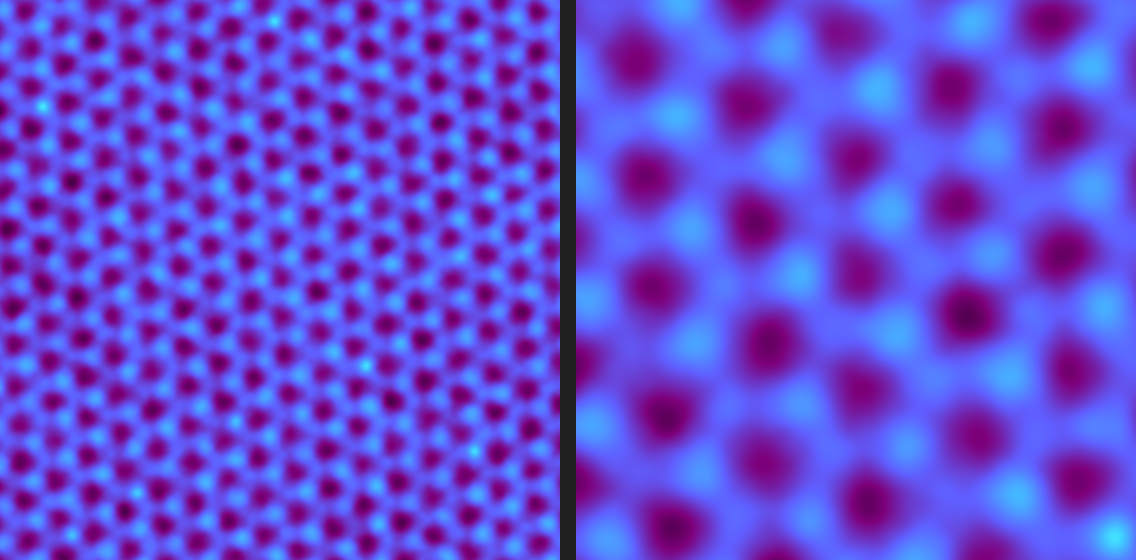
Left: the whole. Right: its middle third, enlarged.
A three.js fragment shader for this pattern:

```glsl
// Slightly irregular hexagonal lattice of soft cyan peaks, blue bumps and purple pits.
varying vec2 vUv;

float hash(vec2 p) {
  vec3 q = fract(vec3(p.xyx) * 0.1031);
  q += dot(q, q.yzx + 33.33);
  return fract((q.x + q.y) * q.z);
}

float noise(vec2 p) {
  vec2 i = floor(p), f = fract(p);
  f = f * f * (3.0 - 2.0 * f);
  return mix(mix(hash(i), hash(i + vec2(1.0, 0.0)), f.x),
             mix(hash(i + vec2(0.0, 1.0)), hash(i + 1.0), f.x), f.y);
}

// Gaussian bump at a lattice site, with its own small shift and strength.
float site(vec2 p, vec2 id, float sigma, float spread) {
  vec2 shift = vec2(hash(id + 17.3), hash(id + 41.7)) - 0.5;
  vec2 d = p - shift * 0.0085;
  float strength = 1.0 + spread * (hash(id + 73.1) - 0.5);
  return strength * exp(-dot(d, d) / (2.0 * sigma * sigma));
}

// Height to colour: dark plum, violet, periwinkle, cyan.
vec3 heightColor(float h) {
  float up = max(h, 0.0), down = min(h, 0.0);
  return vec3(max(0.49 - 0.31 * up, 0.26) + down,
              min(up, 0.9),
              min(0.48 + 1.4 * up, 1.0) + down);
}

void main() {
  // Lattice steps across and down, and the nearest cell.
  vec2 across = vec2(0.06263, -0.02839);
  vec2 down = vec2(0.00469, -0.06992);
  vec2 p = vUv - vec2(0.0104, 0.9089);
  float area = across.x * down.y - across.y * down.x;
  vec2 q = vec2(p.x * down.y - p.y * down.x, across.x * p.y - across.y * p.x) / area;
  vec2 cell = floor(q + 0.5);
  vec2 third = (across + down) / 3.0;

  // Each cell holds a peak, a bump and a pit.
  float h = 0.28;
  for (int j = -1; j <= 1; j++) {
    for (int i = -1; i <= 1; i++) {
      vec2 id = cell + vec2(float(i), float(j));
      vec2 d = p - id.x * across - id.y * down;
      vec2 key = id + 60.0;
      h += 0.40 * site(d, key, 0.0143, 0.35);
      h += 0.14 * site(d - third, key + 100.0, 0.0117, 0.9);
      h -= 0.38 * site(d + third, key + 200.0, 0.0163, 0.4);
      // Rare small glints on top of a peak.
      h += 0.22 * step(0.985, hash(key + 300.0)) * site(d, key, 0.007, 0.0);
    }
  }

  // Fine mottling and a slow drift, a little brighter toward the right.
  h += 0.11 * (noise(vUv * 46.0 + 5.0) - 0.5);
  h += 0.06 * (noise(vUv * 85.0 + 31.0) - 0.5);
  h += 0.06 * (noise(vUv * 5.0 + 9.0) - 0.5) + 0.03 * (vUv.x - 0.5);

  gl_FragColor = vec4(heightColor(h), 1.0);
}
```
